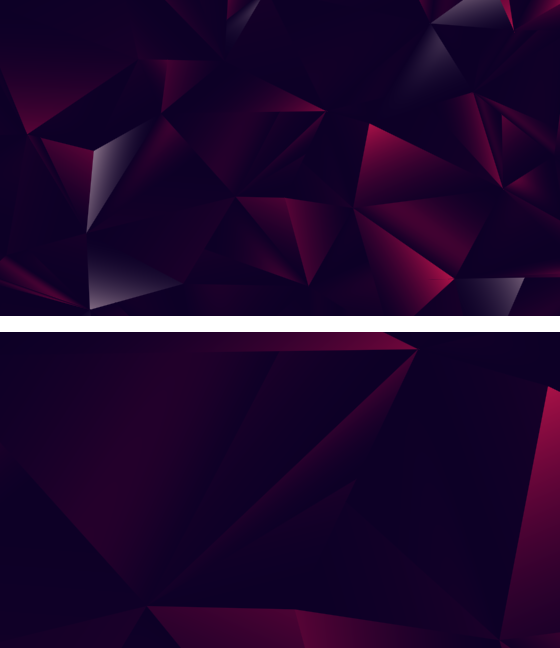
Top: the whole. Bottom: its middle third, enlarged.
A WebGL 1 fragment shader for this background:

```glsl
precision highp float;

uniform vec2 u_resolution;

const float CELL_SIZE = 0.31;
const float JITTER = 0.84;
const float SPLIT_CHANCE = 0.55;
const float PALE_CHANCE = 0.09;

const vec3 NIGHT = vec3(0.05, 0.0, 0.15);
const vec3 CRIMSON = vec3(0.82, 0.11, 0.31);
const vec3 PALE = vec3(0.62, 0.52, 0.60);

float rand(vec2 p) {
  return fract(sin(dot(p, vec2(127.1, 311.7))) * 43758.5453);
}

float cross2(vec2 a, vec2 b) {
  return a.x * b.y - a.y * b.x;
}

// Mesh vertex: a grid point moved at random, in cell units
vec2 meshPoint(vec2 cell) {
  vec2 offset = vec2(rand(cell + 3.7), rand(cell + 19.3)) - 0.5;
  return cell + JITTER * offset;
}

// Sheen over one facet, from its barycentric weights
vec3 facetColor(vec3 w, float seed) {
  float turn = rand(vec2(seed, 1.0));
  vec3 v = turn < 0.33 ? w : (turn < 0.66 ? w.yzx : w.zxy);

  // Falls off from a corner or, when the lean is high, from an edge
  float lean = rand(vec2(seed, 2.0));
  float ramp = clamp(v.x + lean * v.y, 0.0, 1.0);
  ramp = pow(ramp, mix(1.4, 2.8, rand(vec2(seed, 3.0))));

  // Some facets sink into shadow along one side
  float shadow = smoothstep(-0.05, 0.35, v.z);
  ramp *= mix(1.0, shadow, step(0.6, rand(vec2(seed, 4.0))));

  float level = rand(vec2(seed, 5.0));
  if (rand(vec2(seed, 6.0)) < PALE_CHANCE) {
    return mix(NIGHT, PALE, ramp * mix(0.6, 1.0, level));
  }
  float glow = ramp * (0.05 + 0.95 * level * level * level);
  return mix(NIGHT, CRIMSON, vec3(glow, glow * glow, glow));
}

// Facet colour times coverage, with the coverage in alpha
vec4 facet(vec2 p, vec2 a, vec2 b, vec2 c, float seed, float pixel) {
  float area = cross2(b - a, c - a);
  if (abs(area) < 0.0001) return vec4(0.0);

  vec3 w = vec3(cross2(c - b, p - b), cross2(a - c, p - c), cross2(b - a, p - a)) / area;
  vec3 edgeDist = w * abs(area) / vec3(length(c - b), length(a - c), length(b - a));
  float inside = min(edgeDist.x, min(edgeDist.y, edgeDist.z));
  float coverage = clamp(0.5 + inside / pixel, 0.0, 1.0);
  if (coverage <= 0.0) return vec4(0.0);

  return vec4(facetColor(clamp(w, 0.0, 1.0), seed), 1.0) * coverage;
}

// Triangle, sometimes cut into two slivers that fan out from corner a
vec4 fan(vec2 p, vec2 a, vec2 b, vec2 c, float seed, float pixel) {
  if (rand(vec2(seed, 7.0)) > SPLIT_CHANCE) {
    return facet(p, a, b, c, seed, pixel);
  }
  vec2 cut = mix(b, c, mix(0.2, 0.8, rand(vec2(seed, 8.0))));
  return facet(p, a, b, cut, seed + 0.37, pixel)
       + facet(p, a, cut, c, seed + 0.71, pixel);
}

// One mesh cell, divided along its shorter diagonal
vec4 meshCell(vec2 p, vec2 cell, float pixel) {
  vec2 a = meshPoint(cell);
  vec2 b = meshPoint(cell + vec2(1.0, 0.0));
  vec2 c = meshPoint(cell + vec2(1.0, 1.0));
  vec2 d = meshPoint(cell + vec2(0.0, 1.0));
  float seed1 = 10.0 * rand(cell + 41.9);
  float seed2 = 10.0 * rand(cell + 67.3);

  if (distance(a, c) < distance(b, d)) {
    return fan(p, a, b, c, seed1, pixel) + fan(p, a, c, d, seed2, pixel);
  }
  return fan(p, b, c, d, seed1, pixel) + fan(p, b, d, a, seed2, pixel);
}

void main() {
  float scale = 1.0 / (CELL_SIZE * u_resolution.y);
  vec2 p = gl_FragCoord.xy * scale + vec2(5.0, 8.0);
  float pixel = 1.3 * scale;

  // Blend the facets of all cells that can reach this point
  vec4 sum = vec4(NIGHT, 1.0) * 0.001;
  for (int y = -1; y <= 1; y++) {
    for (int x = -1; x <= 1; x++) {
      sum += meshCell(p, floor(p) + vec2(float(x), float(y)), pixel);
    }
  }
  gl_FragColor = vec4(sum.rgb / sum.a, 1.0);
}
```
